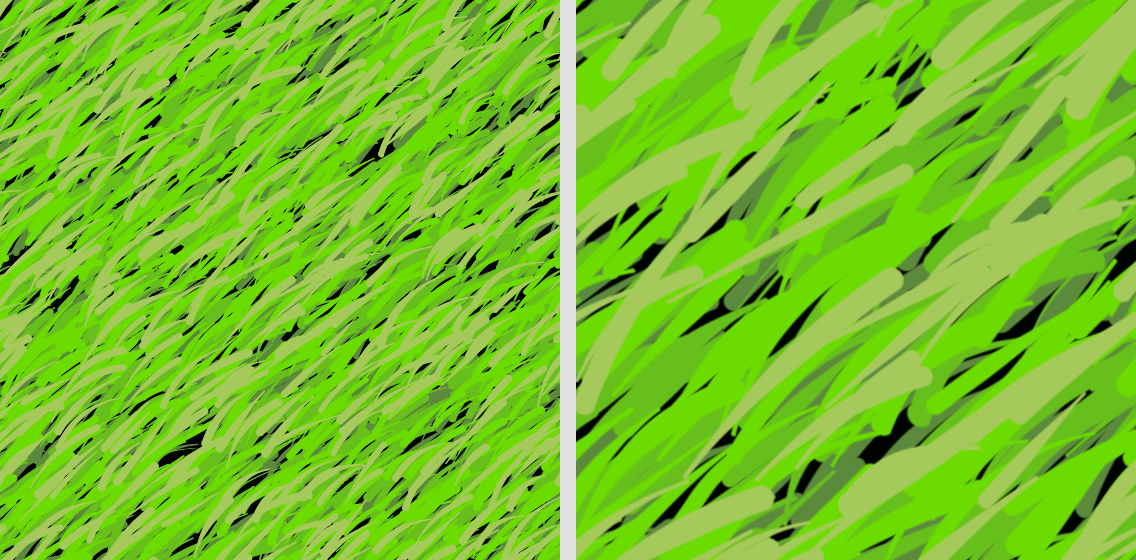
Left, the full canvas; right, a detail of the centre.
A Shadertoy shader for this texture:

```glsl
// Dense brushed grass: layers of curved, tapering blades over a black ground.
// Each layer scatters blades on a wrapped grid of cells; every pixel gathers
// the nearest blade from its 3 by 3 neighbouring cells, so the result tiles.

const float CELLS = 10.0;
const float LEAN = 0.70;          // mean blade direction in radians

const vec3 GROUND = vec3(0.005, 0.01, 0.0);
const vec3 MUTED  = vec3(0.36, 0.54, 0.24);
const vec3 MID    = vec3(0.40, 0.75, 0.10);
const vec3 BRIGHT = vec3(0.42, 0.86, 0.0);
const vec3 PALE   = vec3(0.65, 0.79, 0.36);

// Integer hash: three random values from 0 to 1
vec3 hash3(uvec3 v) {
    v = v * 1664525u + 1013904223u;
    v.x += v.y * v.z;
    v.y += v.z * v.x;
    v.z += v.x * v.y;
    v ^= v >> 16u;
    v.x += v.y * v.z;
    v.y += v.z * v.x;
    v.z += v.x * v.y;
    return vec3(v >> 8u) / 16777216.0;
}

// Signed distance to an arched blade centred at zero, thick at one end
float bladeDistance(vec2 p, float angle, float halfLength, float bend,
                    float halfWidth, float thickEnd) {
    vec2 axis = vec2(cos(angle), sin(angle));
    float along = dot(p, axis);
    float across = dot(p, vec2(-axis.y, axis.x));
    float t = clamp(along / halfLength, -1.0, 1.0);
    float slope = 2.0 * bend * t / halfLength;
    float offset = (across - bend * (0.5 - t * t)) / sqrt(1.0 + slope * slope);
    float taper = mix(1.0, 0.2, smoothstep(-0.5, 1.0, -t * thickEnd));
    return length(vec2(along - t * halfLength, offset)) - halfWidth * taper;
}

// Distance to the nearest blade of one layer
float layerDistance(vec2 uv, uint layer, int perCell, float width, float spread) {
    vec2 home = floor(uv * CELLS);
    float nearest = 1.0;
    for (int y = -1; y <= 1; y++)
    for (int x = -1; x <= 1; x++) {
        vec2 cell = home + vec2(x, y);
        uvec2 id = uvec2(mod(cell, CELLS));
        for (int i = 0; i < perCell; i++) {
            uint seed = layer * 64u + uint(i) * 2u;
            vec3 place = hash3(uvec3(id, seed));
            vec3 shape = hash3(uvec3(id, seed + 1u));
            vec2 p = uv - (cell + place.xy) / CELLS;
            float angle = LEAN + spread * (place.z + shape.z - 1.0);
            float halfLength = mix(0.040, 0.085, shape.x);
            float bend = halfLength * mix(-0.03, 0.30, shape.y);
            float halfWidth = width * mix(0.7, 1.15, fract(place.z * 7.0));
            float thickEnd = fract(shape.z * 5.0) < 0.6 ? -1.0 : 1.0;
            nearest = min(nearest, bladeDistance(p, angle, halfLength, bend,
                                                 halfWidth, thickEnd));
        }
    }
    return nearest;
}

// Lays a smooth-edged colour over the base
vec3 paint(vec3 base, vec3 colour, float dist) {
    float edge = max(0.001, 0.5 / iResolution.y);
    return mix(base, colour, 1.0 - smoothstep(-edge, edge, dist));
}

void mainImage(out vec4 fragColor, in vec2 fragCoord) {
    vec2 uv = fragCoord / iResolution.xy;

    // Back to front: shaded blades, body, fine hairs, lit blades
    vec3 colour = GROUND;
    colour = paint(colour, MUTED,  layerDistance(uv, 1u, 7, 0.0070, 0.30));
    colour = paint(colour, MID,    layerDistance(uv, 2u, 9, 0.0070, 0.30));
    colour = paint(colour, MID,    layerDistance(uv, 3u, 1, 0.0016, 0.80));
    colour = paint(colour, BRIGHT, layerDistance(uv, 4u, 6, 0.0066, 0.30));
    colour = paint(colour, PALE,   layerDistance(uv, 5u, 3, 0.0067, 0.32));

    fragColor = vec4(colour, 1.0);
}
```
